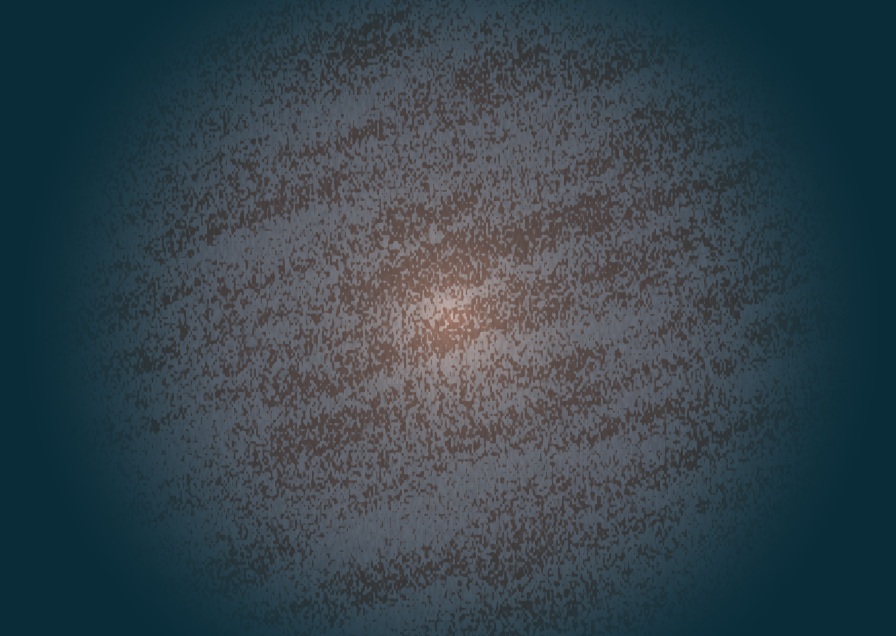
Give the GLSL for this background, as a Shadertoy shader.

```glsl
const vec3 EDGE_TEAL = vec3(0.035, 0.17, 0.22);
const vec3 SLATE = vec3(0.305, 0.34, 0.385);
const vec3 GLOW = vec3(0.47, 0.35, 0.28);
const vec3 RUST_TINT = vec3(0.80, 0.67, 0.60);
const vec2 GLOW_CENTER = vec2(0.005, 0.0);
const float GLOW_FALLOFF = 0.145;
const float VIGNETTE_START = 0.31;
const float VIGNETTE_END = 0.69;
const float BRUSH_ANGLE = 0.34;
const vec2 BRUSH_SCALE = vec2(4.5, 32.0);
const float BRUSH_CONTRAST = 0.65;
const float BASE_WEAR = 0.40;
const vec2 SPECK_SCALE = vec2(310.0, 210.0);
const float SPECK_SOFTNESS = 0.16;
const vec2 WEAVE_SCALE = vec2(340.0, 110.0);
const float WEAVE_STRENGTH = 0.12;
const float PATCH_WEAR = 0.05;

float hash(vec2 p) {
    vec3 q = fract(p.xyx * 0.1031);
    q += dot(q, q.yzx + 33.33);
    return fract((q.x + q.y) * q.z);
}

float valueNoise(vec2 p) {
    vec2 cell = floor(p);
    vec2 f = fract(p);
    f = f * f * (3.0 - 2.0 * f);
    float low = mix(hash(cell), hash(cell + vec2(1, 0)), f.x);
    float high = mix(hash(cell + vec2(0, 1)), hash(cell + vec2(1, 1)), f.x);
    return mix(low, high, f.y);
}

float fbm(vec2 p) {
    float sum = 0.0;
    float weight = 0.5;
    for (int i = 0; i < 4; i++) {
        sum += weight * valueNoise(p);
        p = p * 2.03 + 17.3;
        weight *= 0.5;
    }
    return sum / 0.9375;
}

vec2 toBrush(vec2 p) {
    float c = cos(BRUSH_ANGLE);
    float s = sin(BRUSH_ANGLE);
    return vec2(c * p.x + s * p.y, c * p.y - s * p.x);
}

// Soft ellipse aligned with the brush direction
float brushSpot(vec2 p, vec2 center, vec2 size) {
    vec2 d = toBrush(p - center) / size;
    return exp(-dot(d, d));
}

float softBox(vec2 p, vec2 center, vec2 halfSize) {
    vec2 d = abs(p - center) - halfSize;
    return 1.0 - smoothstep(-0.004, 0.004, max(d.x, d.y));
}

// Share of the surface worn down to rust
float wearAmount(vec2 p) {
    float brush = fbm(toBrush(p) * BRUSH_SCALE + 40.0);
    float wear = BASE_WEAR + BRUSH_CONTRAST * (brush - 0.5);

    // Worn areas
    wear += 0.10 * brushSpot(p, vec2(0.18, 0.17), vec2(0.34, 0.10));
    wear += 0.07 * brushSpot(p, vec2(0.12, -0.13), vec2(0.20, 0.05));
    wear += 0.07 * brushSpot(p, vec2(-0.15, -0.23), vec2(0.24, 0.06));

    // Pale strokes
    wear -= 0.15 * brushSpot(p, vec2(-0.04, 0.0), vec2(0.17, 0.014));
    wear -= 0.15 * brushSpot(p, vec2(-0.31, 0.12), vec2(0.16, 0.015));
    wear -= 0.15 * brushSpot(p, vec2(0.25, -0.03), vec2(0.10, 0.020));

    // Straight-edged patches
    wear += PATCH_WEAR * softBox(p, vec2(-0.08, -0.06), vec2(0.275, 0.126));
    wear += PATCH_WEAR * softBox(p, vec2(0.32, -0.13), vec2(0.125, 0.063));
    wear += PATCH_WEAR * softBox(p, vec2(-0.255, -0.25), vec2(0.265, 0.06));
    return clamp(wear, 0.1, 0.62);
}

void mainImage(out vec4 fragColor, in vec2 fragCoord) {
    vec2 p = (fragCoord - 0.5 * iResolution.xy) / iResolution.y;
    float radius = length(p - GLOW_CENTER);

    // Light and vignette
    float inside = 1.0 - smoothstep(VIGNETTE_START, VIGNETTE_END, radius);
    vec3 color = mix(EDGE_TEAL, SLATE, inside);
    color += GLOW * exp(-radius / GLOW_FALLOFF);

    // Rust specks between the strokes
    float speck = 0.75 * valueNoise(p * SPECK_SCALE + 300.0)
                + 0.25 * valueNoise(p * SPECK_SCALE * 0.5 + 700.0);
    float threshold = 1.0 - wearAmount(p);
    float rust = smoothstep(threshold - SPECK_SOFTNESS, threshold + SPECK_SOFTNESS, speck);
    float textureFade = 1.0 - smoothstep(0.42, 0.66, radius);
    color *= mix(vec3(1.0), RUST_TINT, rust * textureFade);

    // Woven grain
    float weave = valueNoise(p * WEAVE_SCALE + 500.0) - 0.5;
    color *= 1.0 + WEAVE_STRENGTH * weave * textureFade;

    fragColor = vec4(color, 1.0);
}
```
